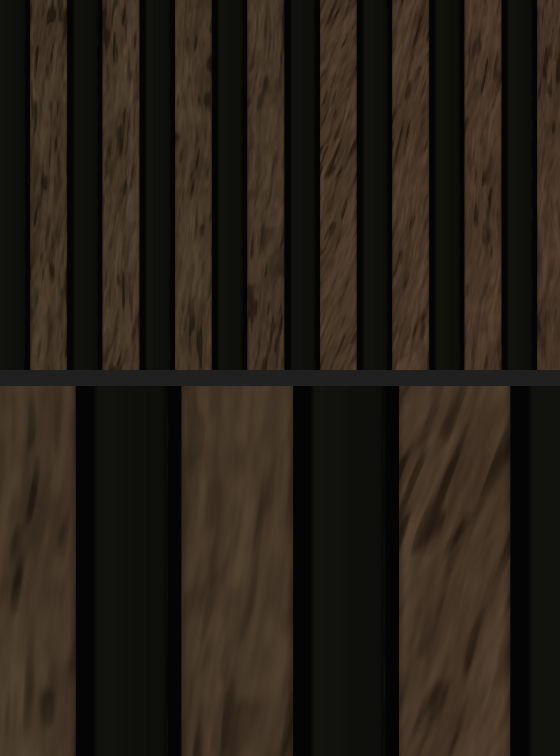
Top, the full canvas; bottom, a detail of the centre.
Reproduce this texture procedurally as a WebGL 1 fragment shader.

```glsl
precision highp float;

uniform vec2 u_resolution;

// Lengths in canvas widths; positions inside a repeat run from 0 to 1
const float PERIOD = 0.1293;
const float FIRST_SLAT = 0.0534;
const float SLAT_WIDTH = 0.514;
const float FLOOR_START = 0.605;
const float FLOOR_END = 0.925;

const vec3 WOOD_DARK = vec3(0.135, 0.098, 0.066);
const vec3 WOOD_LIGHT = vec3(0.335, 0.272, 0.207);
const vec3 GROOVE_SIDE = vec3(0.020, 0.017, 0.016);
const vec3 GROOVE_FLOOR = vec3(0.066, 0.066, 0.049);
const vec3 GLINT = vec3(0.055, 0.085, 0.095);

float hash(vec2 p) {
  vec3 q = fract(vec3(p.xyx) * 0.1031);
  q += dot(q, q.yzx + 33.33);
  return fract((q.x + q.y) * q.z);
}

float noise(vec2 p) {
  vec2 cell = floor(p);
  vec2 f = fract(p);
  f = f * f * (3.0 - 2.0 * f);
  float low = mix(hash(cell), hash(cell + vec2(1.0, 0.0)), f.x);
  float high = mix(hash(cell + vec2(0.0, 1.0)), hash(cell + vec2(1.0, 1.0)), f.x);
  return mix(low, high, f.y);
}

float fbm(vec2 p) {
  float sum = 0.0;
  float weight = 0.5;
  for (int i = 0; i < 4; i++) {
    sum += weight * noise(p);
    p = p * 2.03 + 17.3;
    weight *= 0.5;
  }
  return sum / 0.9375;
}

// Soft-edged interval from start to end
float stripe(float x, float start, float end, float blur) {
  return smoothstep(start - blur, start + blur, x)
       * (1.0 - smoothstep(end - blur, end + blur, x));
}

// Slanted fibres, short dark pores and broad growth bands
vec3 woodColor(vec2 p, float id) {
  float seed = hash(vec2(id + 11.0, 4.7));
  float slant = exp(-1.1 * (id - 4.3) * (id - 4.3));
  float fibreTilt = 0.04 + 0.10 * seed + 0.24 * slant;
  float bandTilt = 0.12 + 0.75 * slant;
  vec2 offset = vec2(id * 3.17 + 5.0, seed * 9.0 + 2.0);

  float wander = 0.014 * (noise(p * vec2(22.0, 9.0) + offset) - 0.5);
  vec2 fibre = vec2(p.x - fibreTilt * p.y + wander, p.y);
  vec2 band = vec2(p.x - bandTilt * p.y + 2.0 * wander, p.y);

  float patches = fbm(band * vec2(42.0, 11.0) + offset);
  float streaks = fbm(fibre * vec2(110.0, 9.0) + offset * 2.0);
  float fine = noise(fibre * vec2(270.0, 60.0) + offset * 3.0);
  float pores = smoothstep(0.52, 0.85, noise(fibre * vec2(185.0, 30.0) + offset * 5.0));
  float figure = smoothstep(0.40, 0.70, patches);

  float contrast = mix(1.15, 0.85, smoothstep(0.0, 4.0, id));
  float tone = 0.70 + 0.55 * (streaks - 0.5) + 0.24 * (fine - 0.5);
  tone -= contrast * (0.16 * figure + pores * mix(0.20, 0.52, figure));
  vec3 color = mix(WOOD_DARK, WOOD_LIGHT, clamp(tone, 0.0, 1.0));
  vec3 tint = mix(vec3(0.99, 1.0, 0.97), vec3(1.03, 0.98, 0.97), smoothstep(1.0, 6.0, id));
  return color * tint * (0.96 + 0.08 * seed);
}

// Dark channel with a dull floor and a faint glint on its right lip
vec3 grooveColor(float x, float y, float id, float blur) {
  float start = id < 0.0 ? 0.5 : FLOOR_START;
  float floorMask = stripe(x, start, FLOOR_END, blur + 0.012);
  float ridges = 0.90 + 0.16 * noise(vec2(x * 26.0, id * 7.0 + 20.0));
  float falloff = mix(1.08, 0.78, smoothstep(FLOOR_START, FLOOR_END, x));
  vec3 color = mix(GROOVE_SIDE, GROOVE_FLOOR * ridges * falloff, floorMask);

  float lip = stripe(x, FLOOR_END + 0.004, FLOOR_END + 0.014, blur);
  float wear = noise(vec2(id * 5.3 + 30.0, y * 70.0));
  return color + GLINT * lip * wear * wear * 0.7;
}

void main() {
  vec2 p = gl_FragCoord.xy / u_resolution.x;
  float repeatX = (p.x - FIRST_SLAT) / PERIOD;
  float id = floor(repeatX);
  float x = fract(repeatX);
  float blur = 0.75 / (u_resolution.x * PERIOD);

  vec3 groove = grooveColor(x, p.y, id, blur);
  vec3 wood = woodColor(vec2(x * PERIOD, p.y), id);

  // Slightly rounded slat edges
  float edge = min(x, SLAT_WIDTH - x);
  wood *= mix(0.78, 1.0, smoothstep(0.0, 0.035, edge));

  float slat = smoothstep(-blur, blur, edge);
  gl_FragColor = vec4(mix(groove, wood, slat), 1.0);
}
```
